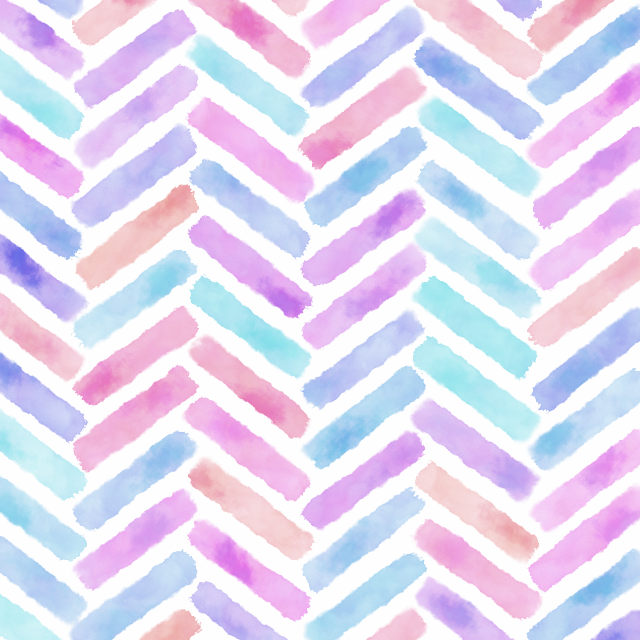
A WebGL 1 fragment shader for this pattern:

```glsl
precision highp float;
// Watercolour herringbone: columns of slanted pastel brush strokes on white paper.
uniform vec2 u_resolution;

const vec2 PITCH = vec2(0.1777, 0.0943);     // column and row spacing
const vec2 ORIGIN = vec2(0.0352, 0.0147);    // centre of stroke (0, 0)
const vec2 HALF_SIZE = vec2(0.110, 0.0243);  // half length and half width
const vec3 PAPER = vec3(0.995);

float hash(vec2 p) {
  return fract(sin(dot(p, vec2(127.1, 311.7))) * 43758.55);
}

vec2 hash2(vec2 p) {
  return vec2(hash(p), hash(p + 19.7));
}

// Rotated, self-warped sines; roughly -0.7 to 0.7.
float layeredSines(vec2 p) {
  float sum = 0.0;
  float amp = 0.5;
  for (int i = 0; i < 5; i++) {
    sum += amp * sin(p.x) * cos(p.y);
    p = mat2(0.8, 0.6, -0.6, 0.8) * p * 1.9 + 0.8 * sin(p.yx) + 1.7;
    amp *= 0.6;
  }
  return sum;
}

// Distance to the nearest scattered cell point.
float cellular(vec2 p) {
  vec2 cell = floor(p);
  float nearest = 2.0;
  for (int y = -1; y <= 1; y++) {
    for (int x = -1; x <= 1; x++) {
      vec2 c = cell + vec2(float(x), float(y));
      nearest = min(nearest, distance(p, c + hash2(c)));
    }
  }
  return nearest;
}

float roundBox(vec2 p, vec2 halfSize, float radius) {
  vec2 q = abs(p) - halfSize + radius;
  return length(max(q, 0.0)) + min(max(q.x, q.y), 0.0) - radius;
}

// Pigments run from turquoise through violet and pink to coral, rich in sky blue.
vec3 pigment(float t) {
  float hue = 0.515 + 0.5 * t - 0.045 * max(sin(6.283 * t), 0.0);
  vec3 pure = clamp(abs(mod(hue * 6.0 + vec3(0.0, 4.0, 2.0), 6.0) - 3.0) - 1.0, 0.0, 1.0);
  float saturation = mix(0.62, 0.48, smoothstep(0.88, 0.97, hue));
  return 0.89 * mix(vec3(1.0), pure, saturation);
}

// Deep pool of paint with a feathered, wandering outline.
float paintPool(vec2 p, vec2 centre, float warp) {
  vec2 q = (p - centre) / vec2(0.048, 0.024);
  return 1.0 - smoothstep(0.1, 1.35, length(q) + 0.7 * warp);
}

// Light transmitted by one stroke at local position p (along, across).
vec3 strokeTint(vec2 p, vec2 id, float pixel) {
  vec2 seed = hash2(id + 3.1);
  vec2 halfSize = HALF_SIZE * vec2(1.0, 0.92 + 0.16 * seed.x);
  if (roundBox(p, halfSize, 0.012) > 0.02) return vec3(1.0);

  // Outline: soft where wet, ragged where dry
  vec2 q = p + seed * 7.0;
  float drift = layeredSines(q * 48.0);
  float ragged = layeredSines(q * 210.0);
  float wet = smoothstep(-0.1, 0.4, layeredSines(q * 23.0 + 5.0));
  float tip = smoothstep(0.65, 1.0, abs(p.x) / halfSize.x);
  float fray = 0.5 - cellular(q * vec2(130.0, 230.0));
  vec2 bent = p + vec2(0.008, 0.0035) * drift;
  float d = roundBox(bent, halfSize, 0.014) + 0.0021 * ragged;
  d += (1.0 - wet) * (0.0012 + 0.005 * tip) * fray;
  float soft = max(pixel, mix(0.0015, 0.006, wet * (0.4 + 0.6 * tip)));
  float coverage = 1.0 - smoothstep(-soft, soft, d);

  // Pigment: wash, pools, mottling, dried rim and paper grain
  vec2 spot = (hash2(id + 8.3) - 0.5) * vec2(0.18, 0.03);
  float pool = paintPool(p, spot, drift + 0.35 * ragged);
  float mottle = smoothstep(0.15, 0.85, cellular(q * vec2(20.0, 34.0) + 0.6 * drift));
  float rim = (1.0 - wet) * exp(-d * d / 0.000008);
  float grain = 0.5 - cellular(q * 330.0);
  float density = 0.27 + 0.18 * seed.y + 0.08 * mottle + 0.06 * drift;
  density += pool * (0.08 + 0.36 * hash(id + 5.9));
  density += 0.06 * rim + 0.035 * grain;
  density *= 1.0 - 0.2 * tip * wet;
  float tone = clamp(hash(id) + 0.05 * drift - 0.03 * pool, 0.0, 1.0);
  return mix(vec3(1.0), pigment(tone), coverage * clamp(density, 0.0, 1.0));
}

void main() {
  vec2 uv = gl_FragCoord.xy / u_resolution;
  float pixel = 1.0 / min(u_resolution.x, u_resolution.y);
  vec3 color = PAPER;

  // Neighbouring strokes overlap, so transmitted light is multiplied
  float nearColumn = floor((uv.x - ORIGIN.x) / PITCH.x + 0.5);
  for (int i = -1; i <= 1; i++) {
    float column = nearColumn + float(i);
    float odd = mod(column, 2.0);
    float slope = 0.75 * (2.0 * odd - 1.0);
    float centreX = ORIGIN.x + column * PITCH.x;
    float baseY = ORIGIN.y + 0.5 * odd * PITCH.y;
    float nearRow = floor((uv.y - baseY - slope * (uv.x - centreX)) / PITCH.y + 0.5);
    for (int j = -1; j <= 1; j++) {
      vec2 id = vec2(column, nearRow + float(j));
      vec2 jitter = (hash2(id + 41.0) - 0.5) * 0.006;
      vec2 offset = uv - vec2(centreX, baseY + id.y * PITCH.y) - jitter;
      vec2 along = normalize(vec2(1.0, slope + 0.08 * (hash(id + 2.7) - 0.5)));
      vec2 local = vec2(dot(offset, along), dot(offset, vec2(-along.y, along.x)));
      color *= strokeTint(local, id, pixel);
    }
  }
  gl_FragColor = vec4(color, 1.0);
}
```
